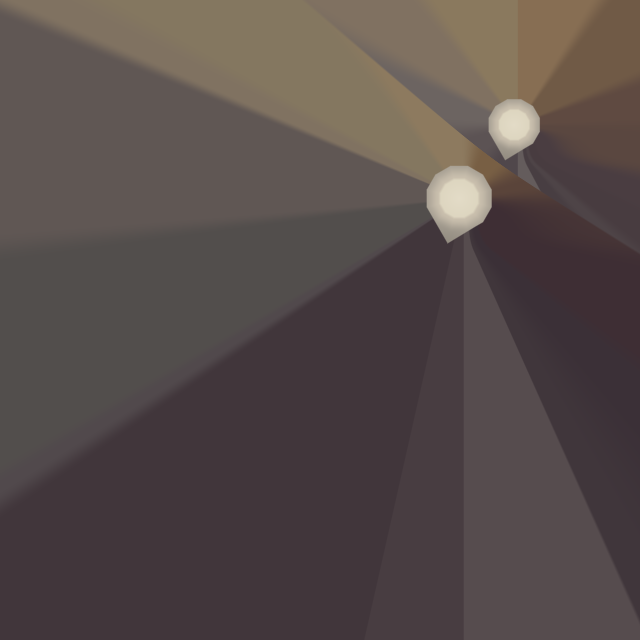
Write a Shadertoy shader that draws this background.

```glsl
// Two pale faceted drops, each the apex of a wide fan of muted colour wedges.
#define BIG_CENTER vec2(0.7175, 0.690)
#define BIG_RADIUS 0.0508
#define SMALL_CENTER vec2(0.8035, 0.805)
#define SMALL_RADIUS 0.0400
#define BORDER_BIAS 0.011
#define TIP_DIRECTION vec2(-0.2487, -0.9686)
#define TIP_LENGTH 1.43
#define FACETS 12.0
#define CAP_RATIO 0.60
#define STOPS 14

// Wedge colours, clockwise from straight down, in 0..255
const vec3 BIG_TINTS[STOPS] = vec3[](
    vec3(72, 61, 65), vec3(65, 54, 59), vec3(81, 73, 76), vec3(82, 78, 76),
    vec3(96, 87, 84), vec3(128, 114, 97), vec3(132, 119, 96), vec3(141, 122, 95),
    vec3(120, 95, 68), vec3(90, 68, 58), vec3(62, 46, 52), vec3(59, 48, 55),
    vec3(64, 54, 59), vec3(86, 76, 78));
const vec3 SMALL_TINTS[STOPS] = vec3[](
    vec3(80, 71, 75), vec3(92, 83, 84), vec3(108, 100, 97), vec3(128, 113, 97),
    vec3(138, 121, 94), vec3(135, 110, 83), vec3(112, 90, 70), vec3(95, 74, 65),
    vec3(90, 71, 64), vec3(74, 61, 65), vec3(72, 60, 64), vec3(78, 68, 71),
    vec3(72, 62, 66), vec3(100, 92, 92));

// Wedge edges: angle and half width of the blend, in degrees
const vec2 BIG_EDGES[STOPS] = vec2[](
    vec2(0, 0), vec2(12.7, 0), vec2(56.5, 1.3), vec2(59.3, 1),
    vec2(84, 2), vec2(112.6, 1.2), vec2(118, 2), vec2(144.5, 4),
    vec2(190, 14), vec2(240, 16), vec2(272, 12), vec2(307.7, 3),
    vec2(325, 8), vec2(335.9, 0.3));
const vec2 SMALL_EDGES[STOPS] = vec2[](
    vec2(0, 0), vec2(40, 15), vec2(85, 12), vec2(117, 5),
    vec2(143, 4), vec2(180, 0), vec2(214, 4), vec2(249, 4),
    vec2(270, 4), vec2(281, 5), vec2(296, 3), vec2(310, 3),
    vec2(318, 3), vec2(332, 0.4));

vec2 fanPivot(vec2 center, float radius) {
    return center + vec2(0.14 * radius, 0.0);
}

// Colour wedges around a pivot; the pivot slides down for the lower right part
vec3 fan(vec2 q, float radius, vec3 tints[STOPS], vec2 edges[STOPS], float px) {
    q.y += 0.92 * radius * step(0.0, q.x) * smoothstep(0.0, 1.6 * radius, -q.y);
    float bearing = degrees(atan(-q.x, -q.y));
    bearing = mod(bearing + 12.0, 360.0) - 12.0;
    float minBlend = degrees(px / max(length(q), px));
    vec3 color = tints[STOPS - 1];
    for (int i = 0; i < STOPS; i++) {
        float blend = max(edges[i].y, minBlend);
        color = mix(color, tints[i], smoothstep(-blend, blend, bearing - edges[i].x));
    }
    return color / 255.0;
}

// Faceted disc with a pointed tip and a bright cap
void drawDrop(inout vec3 color, vec2 q, float radius, float px) {
    float facet = radians(360.0 / FACETS);
    float angle = atan(q.x, q.y);
    float r = length(q) * cos(angle - facet * floor(angle / facet + 0.5));
    float along = dot(q, TIP_DIRECTION);
    vec2 side = vec2(abs(q.x * TIP_DIRECTION.y - q.y * TIP_DIRECTION.x), along);

    // Tangent lines join the disc to the tip
    float s = 1.0 / TIP_LENGTH;
    float c = sqrt(1.0 - s * s);
    float dist = r - radius;
    if (dot(side, vec2(-s, c)) > 0.0) dist = min(dist, dot(side, vec2(c, s)) - radius);

    vec3 shade = mix(vec3(0.79, 0.75, 0.68), vec3(0.66, 0.63, 0.58),
                     smoothstep(CAP_RATIO, 1.05, r / radius));
    shade *= 1.0 - 0.12 * smoothstep(0.6, TIP_LENGTH, along / radius);
    float cap = 1.0 - smoothstep(-0.05, 0.05, r / radius - CAP_RATIO);
    vec3 capColor = mix(vec3(0.89, 0.86, 0.78), vec3(0.85, 0.82, 0.73), r / radius);
    shade = mix(shade, capColor, cap);
    color = mix(color, shade, 1.0 - smoothstep(-px, px, dist));
}

void mainImage(out vec4 fragColor, in vec2 fragCoord) {
    vec2 p = fragCoord / iResolution.xy;
    float px = 0.8 / iResolution.y;
    vec2 bigRay = p - fanPivot(BIG_CENTER, BIG_RADIUS);
    vec2 smallRay = p - fanPivot(SMALL_CENTER, SMALL_RADIUS);

    // The fans meet along a hyperbola, like two intersecting cones
    vec3 bigFan = fan(bigRay, BIG_RADIUS, BIG_TINTS, BIG_EDGES, px);
    vec3 smallFan = fan(smallRay, SMALL_RADIUS, SMALL_TINTS, SMALL_EDGES, px);
    float border = length(bigRay) - length(smallRay) - BORDER_BIAS;
    vec3 color = mix(bigFan, smallFan, smoothstep(-px, px, border));

    drawDrop(color, p - SMALL_CENTER, SMALL_RADIUS, px);
    drawDrop(color, p - BIG_CENTER, BIG_RADIUS, px);
    fragColor = vec4(color, 1.0);
}
```
